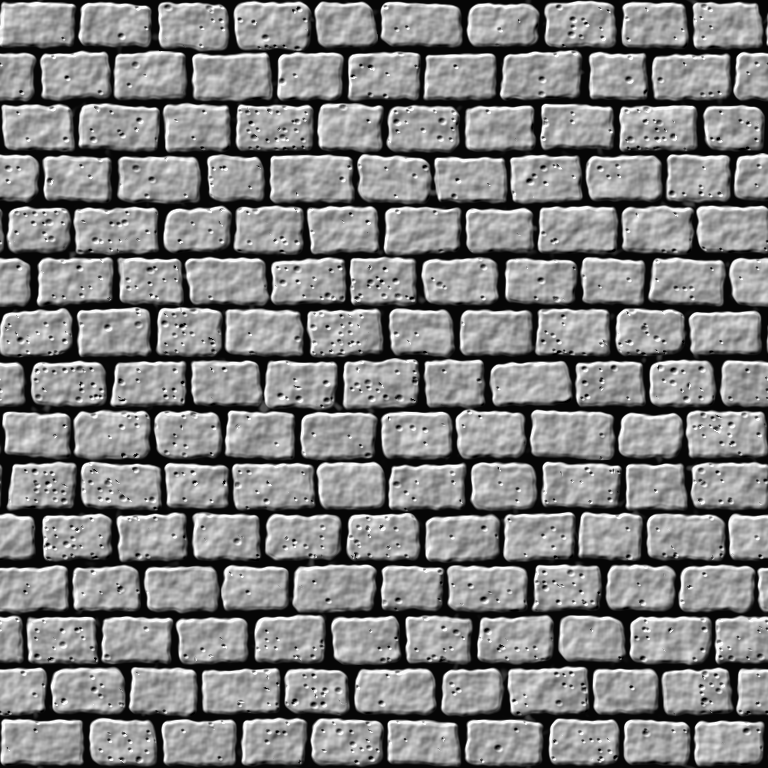
Write a WebGL 1 fragment shader that draws this texture map.

```glsl
precision highp float;
// Embossed grey cobble wall: staggered rows of worn, pitted stones in black joints.

uniform vec2 u_resolution;

#define ROWS 15.0
#define COLUMNS 10.0
#define JOINT_JITTER 0.17
#define GAP 0.0052
#define BEVEL 0.0085
#define EDGE_WEAR 0.0046
#define GRAIN 0.0024
#define PIT_DEPTH 0.0040
#define FACE_GREY 0.645
#define JOINT_GREY 0.025
#define RELIEF 0.41
#define LIGHT_DIR vec2(-0.62, 0.785)

vec2 hash2(vec2 p) {
    vec3 q = fract(p.xyx * vec3(0.1031, 0.1030, 0.0973));
    q += dot(q, q.yzx + 33.33);
    return fract((q.xx + q.yz) * q.zy);
}

float cornerSlope(vec2 cell, vec2 corner, vec2 f, float period) {
    float angle = 6.2832 * hash2(mod(cell + corner, period) + period).x;
    return dot(vec2(cos(angle), sin(angle)), f - corner);
}

// Gradient noise that tiles over the unit square
float noise(vec2 p, float period) {
    p *= period;
    vec2 i = floor(p), f = p - i;
    vec2 w = f * f * f * (f * (f * 6.0 - 15.0) + 10.0);
    float low = mix(cornerSlope(i, vec2(0, 0), f, period), cornerSlope(i, vec2(1, 0), f, period), w.x);
    float high = mix(cornerSlope(i, vec2(0, 1), f, period), cornerSlope(i, vec2(1, 1), f, period), w.x);
    return mix(low, high, w.y);
}

float roundBox(vec2 p, vec2 halfSize, float radius) {
    vec2 q = abs(p) - halfSize + radius;
    return length(max(q, 0.0)) + min(max(q.x, q.y), 0.0) - radius;
}

// One small round hole per grid cell, present with the given chance
float pits(vec2 p, float period, float chance) {
    vec2 cell = floor(p * period);
    vec2 place = hash2(mod(cell, period) + 11.0), kind = hash2(mod(cell, period) + 147.0);
    vec2 away = fract(p * period) - mix(vec2(0.32), vec2(0.68), place);
    float radius = mix(0.17, 0.32, kind.y);
    return step(kind.x, chance) * smoothstep(radius, 0.2 * radius, length(away * vec2(0.9, 1.1)));
}

// Upper rows alternate by half a stone, lower rows drift
float rowOffset(float row) {
    return row < 8.5 ? 0.5 * row + 0.08 * sin(0.7 * row) : 0.4 * row + 0.45;
}

float jointAt(float column, float row) {
    return column + JOINT_JITTER * (hash2(vec2(mod(column, COLUMNS), row) + 7.0).x - 0.5);
}

// Returns height, signed distance to the stone and pit amount
vec3 wall(vec2 p) {
    vec2 bent = p + 0.004 * vec2(noise(p + 0.37, 9.0), noise(p, 6.0));
    float v = (1.0 - bent.y) * ROWS;
    float row = mod(floor(v), ROWS);
    float u = bent.x * COLUMNS - fract(rowOffset(row));

    // Find the stone between its two jittered joints
    float column = floor(u);
    if (u < jointAt(column, row)) column -= 1.0;
    else if (u > jointAt(column + 1.0, row)) column += 1.0;
    float left = jointAt(column, row), right = jointAt(column + 1.0, row);
    vec2 id = vec2(mod(column, COLUMNS), row);
    vec2 shape = hash2(id + 31.0), skew = hash2(id + 57.0) - 0.5, wear = hash2(id + 83.0);

    // Stone outline with skew, varied size and ragged edges
    vec2 local = vec2((u - 0.5 * (left + right)) / COLUMNS, (0.5 - fract(v)) / ROWS);
    local += skew * vec2(0.14, 0.07) * local.yx;
    vec2 halfSize = 0.5 * vec2((right - left) / COLUMNS, 1.0 / ROWS) - 0.5 * GAP;
    halfSize -= 0.0022 * shape;
    float d = roundBox(local, halfSize, mix(0.006, 0.016, wear.y * wear.y));
    d += EDGE_WEAR * (0.65 * noise(p, 32.0) + 0.6 * noise(p, 71.0));

    // Bevelled rim, grainy face and scattered pits
    float rim = smoothstep(0.0042, 0.0042 - BEVEL * 1.2, d);
    float inside = smoothstep(0.0, -0.004, d);
    float grain = 1.7 * noise(p, 41.0) + 1.1 * noise(p + 0.27, 79.0) + 0.4 * noise(p, 139.0);
    float pitted = 0.07 + 0.55 * wear.x * wear.x;
    pitted *= smoothstep(-0.4, 0.3, noise(p + 0.61, 23.0));
    float pit = max(pits(p, 53.0, pitted), 0.8 * pits(p + 0.007, 83.0, pitted)) * inside;
    float height = BEVEL * rim + GRAIN * grain * mix(0.3, 1.0, inside) - PIT_DEPTH * pit;
    return vec3(height, d, pit);
}

void main() {
    vec2 p = gl_FragCoord.xy / u_resolution;
    float reach = 0.0016;
    vec3 here = wall(p);
    float slope = (wall(p - reach * LIGHT_DIR).x - wall(p + reach * LIGHT_DIR).x) / (2.0 * reach);

    // Directional light on the stone face
    float face = FACE_GREY + RELIEF * slope - 0.2 * here.z;
    face += 0.1 * noise(p, 17.0) + 0.1 * noise(p + 0.71, 47.0);

    // Dark joint with a little grit
    float grit = smoothstep(0.2, 0.6, noise(p + 0.43, 64.0)) * smoothstep(0.0, 0.4, noise(p, 14.0));
    float joint = JOINT_GREY + 0.3 * grit;
    float softness = max(0.0018, 0.75 / u_resolution.y);
    float stone = smoothstep(softness, -softness, here.y + 0.0004);
    gl_FragColor = vec4(vec3(clamp(mix(joint, face, stone), 0.0, 0.98)), 1.0);
}
```
